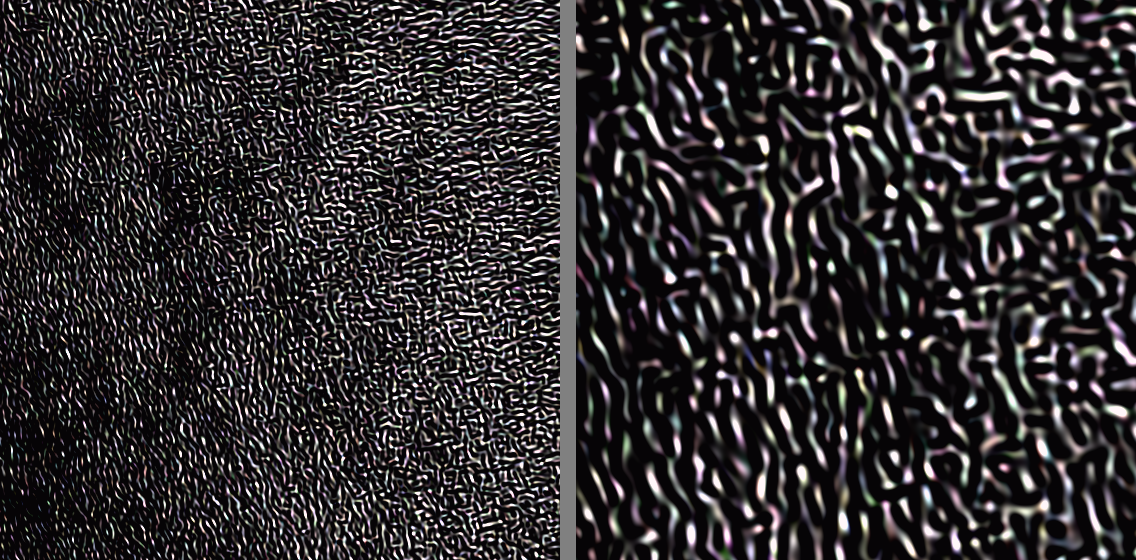
Left, the full canvas; right, a detail of the centre.
Write a Shadertoy shader that draws this texture.

```glsl
const float TAU = 6.28319;
const float CELLS = 90.0;            // grain cells across the canvas
const float UPRIGHT_ANGLE = 1.86;    // steep grains leaning left
const float RIPPLE_ANGLE = 0.08;     // nearly level grains
const vec3 SHADOW = vec3(0.024, 0.016, 0.022);
const vec3 HIGHLIGHT = vec3(1.0, 0.965, 0.975);

vec3 hash32(vec2 p) {
    vec3 q = fract(vec3(p.xyx) * vec3(0.1031, 0.1030, 0.0973));
    q += dot(q, q.yxz + 33.33);
    return fract((q.xxy + q.yzz) * q.zyx);
}

float valueNoise(vec2 p) {
    vec2 i = floor(p), f = fract(p);
    f = f * f * (3.0 - 2.0 * f);
    float low = mix(hash32(i).x, hash32(i + vec2(1, 0)).x, f.x);
    float high = mix(hash32(i + vec2(0, 1)).x, hash32(i + vec2(1, 1)).x, f.x);
    return mix(low, high, f.y);
}

// Share of level grains: few at the left, most at the upper right
float rippleShare(vec2 uv) {
    return smoothstep(0.35, 1.4, dot(uv, vec2(0.85, 0.48)));
}

// One striped, soft-edged grain
float grainKernel(vec2 d, float angle, float lengthSigma, float frequency, float phase) {
    vec2 axis = vec2(cos(angle), sin(angle));
    float along = dot(d, axis) / lengthSigma;
    float across = dot(d, vec2(-axis.y, axis.x));
    float envelope = exp(-0.5 * (along * along + across * across / 0.25));
    return envelope * cos(TAU * (frequency * across + phase));
}

// Sum of scattered grains, each with a faint tint
vec3 grainField(vec2 uv) {
    vec2 p = uv * CELLS;
    vec2 home = floor(p);
    vec3 sum = vec3(0.0);
    for (int y = -2; y <= 2; y++) {
        for (int x = -2; x <= 2; x++) {
            vec2 cell = home + vec2(x, y);
            vec3 place = hash32(cell + 17.0);
            vec3 style = hash32(cell + vec2(137.0, 259.0));
            vec3 tint = 1.0 + 0.24 * (hash32(cell + vec2(411.0, 83.0)) - 0.5);
            vec2 center = cell + place.xy;
            float ripple = rippleShare(center / CELLS);
            float level = step(style.x, ripple);
            float angle = mix(UPRIGHT_ANGLE, RIPPLE_ANGLE, level) + 0.9 * (style.y - 0.5);
            float lengthSigma = mix(0.46, 0.62, level * ripple);
            float frequency = mix(0.98, 0.83, smoothstep(0.0, 0.8, uv.x)) * mix(0.8, 1.2, style.z);
            sum += tint * grainKernel(p - center, angle, lengthSigma, frequency, place.z);
        }
    }
    return sum / 0.61;
}

// Height the field must exceed to catch light: uneven, higher at the left
float lightThreshold(vec2 uv) {
    float broad = valueNoise(uv * vec2(8.0, 6.0) + 4.3);
    float medium = valueNoise(uv * vec2(19.0, 15.0) + 31.7);
    float patches = smoothstep(0.4, 0.85, 0.65 * broad + 0.35 * medium);
    float leftSide = 1.0 - smoothstep(0.0, 0.75, uv.x);
    float lowerLeft = leftSide * (1.0 - smoothstep(0.1, 0.6, uv.y));
    return mix(-0.45, -0.02, leftSide)
         + patches * (0.2 + 0.65 * leftSide)
         + 0.35 * lowerLeft
         + 0.35 * (medium - 0.5);
}

void mainImage(out vec4 fragColor, in vec2 fragCoord) {
    vec2 uv = fragCoord / iResolution.y;
    vec3 field = grainField(uv);

    // Clip the hollows to shadow and lift the crests to white
    vec3 crest = max(field - lightThreshold(uv), 0.0) / 2.15;
    vec3 light = min(pow(crest, vec3(1.45)), 1.0);
    fragColor = vec4(mix(SHADOW, HIGHLIGHT, light), 1.0);
}
```
